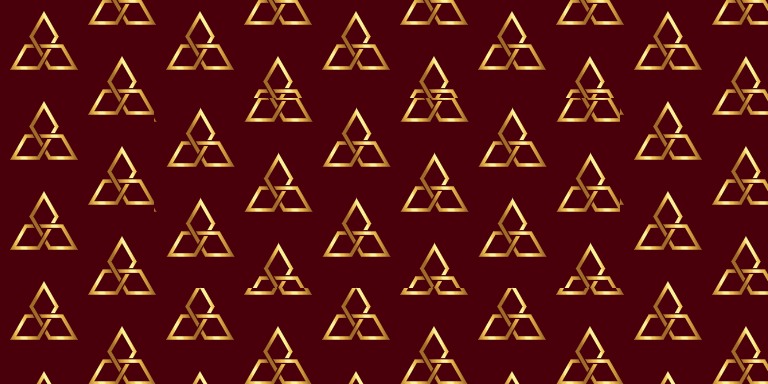
Reproduce this pattern procedurally as a Shadertoy shader.

```glsl
// Gold interlaced triangle knots in a half-drop repeat on a dark maroon ground.
// Each knot is built from distances to three triangle sides: mitred outer edges
// plus three inner strands that weave over and under. One block is misregistered.

// Lengths are fractions of the canvas height.
const vec2  REPEAT      = vec2(0.2031, 0.2344);  // column step, row step
const vec2  FIRST_KNOT  = vec2(0.1146, 0.8693);  // centre of a knot in column 0
const float INRADIUS    = 0.0509;                // centre to outer side
const float STRAND_SIDE = 0.0107;                // centre to inner strand
const float HALF_WIDTH  = 0.0046;                // half the line width
const float WEAVE_GAP   = 0.0032;                // gap beside an upper strand
const vec2  BLOCK_MIN   = vec2(0.4010, 0.2500);  // misregistered block
const vec2  BLOCK_MAX   = vec2(1.6146, 0.7450);
const vec2  BLOCK_SHIFT = vec2(0.0016, -0.0182);
const vec2  SHEEN_WAVE  = vec2(66.0, 18.0);      // sheen radians per unit
const float SHEEN_PHASE = -0.6;

const vec3 GROUND    = vec3(0.29, 0.00, 0.04);
const vec3 GOLD_DARK = vec3(0.62, 0.42, 0.16);
const vec3 GOLD_MID  = vec3(0.80, 0.60, 0.24);
const vec3 GOLD_LIT  = vec3(0.93, 0.77, 0.34);
const vec3 GOLD_PALE = vec3(0.98, 0.95, 0.60);

// Position relative to the nearest knot; odd columns drop by half a row.
vec2 halfDrop(vec2 p) {
    p -= FIRST_KNOT;
    float column = floor(p.x / REPEAT.x + 0.5);
    p.x -= column * REPEAT.x;
    p.y -= 0.5 * REPEAT.y * mod(column, 2.0);
    p.y -= REPEAT.y * floor(p.y / REPEAT.y + 0.5);
    return p;
}

// Signed distance to the woven knot.
float knotDistance(vec2 p) {
    // Offsets towards the base, left and right sides
    vec3 side = vec3(-p.y, dot(p, vec2(-0.8660, 0.5)), dot(p, vec2(0.8660, 0.5)));
    float triangle = max(side.x, max(side.y, side.z)) - INRADIUS;
    float d = 1.0;
    for (int i = 0; i < 3; i++) {
        float own  = side[i];
        float next = side[(i + 1) % 3];
        float over = side[(i + 2) % 3];

        // Outer side, open between the two strands that meet it
        float edge = abs(own - INRADIUS + HALF_WIDTH) - HALF_WIDTH;
        float opening = -STRAND_SIDE - HALF_WIDTH - max(next, over);
        d = min(d, max(max(edge, opening), triangle));

        // Inner strand, cut where the upper strand passes
        float strand = abs(own + STRAND_SIDE) - HALF_WIDTH;
        float cut = HALF_WIDTH + WEAVE_GAP - abs(over + STRAND_SIDE);
        d = min(d, max(max(strand, cut), triangle));
    }
    return d;
}

// Metallic bands across a knot.
vec3 goldSheen(vec2 p) {
    float t = 0.5 + 0.5 * cos(dot(p, SHEEN_WAVE) * 1.0 + SHEEN_PHASE - 1.4);
    vec3 gold = mix(GOLD_DARK, GOLD_MID, smoothstep(0.0, 0.4, t));
    gold = mix(gold, GOLD_LIT, smoothstep(0.35, 0.8, t));
    return mix(gold, GOLD_PALE, smoothstep(0.82, 1.0, t));
}

void mainImage(out vec4 fragColor, in vec2 fragCoord) {
    float pixel = 1.0 / iResolution.y;
    vec2 p = fragCoord * pixel;

    // Slide the pattern inside the misregistered block
    vec2 inside = step(BLOCK_MIN, p) * step(p, BLOCK_MAX);
    p -= BLOCK_SHIFT * inside.x * inside.y;

    vec2 local = halfDrop(p);
    float coverage = clamp(0.5 - knotDistance(local) / pixel, 0.0, 1.0);
    fragColor = vec4(mix(GROUND, goldSheen(local), coverage), 1.0);
}
```
